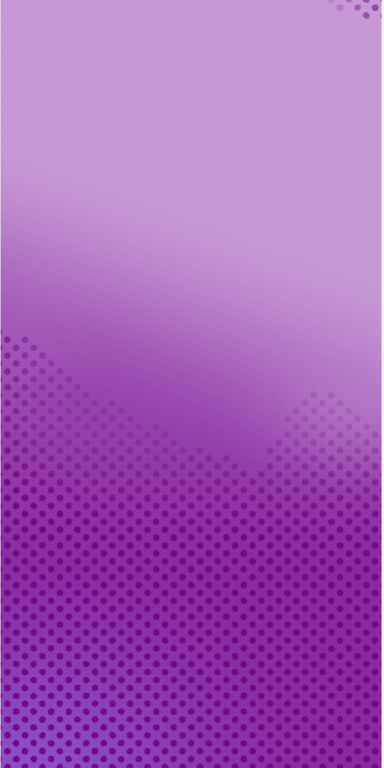
This background is drawn by a Shadertoy shader. Its source:

```glsl
// Soft lilac-to-purple diagonal gradient with a blue-violet lower left corner,
// overlaid by a staggered halftone whose dots start below a curved outline.
// Space is one unit wide and two units high, with y pointing up.

#define DOT_PITCH vec2(0.0456, 0.0412)
#define DOT_ORIGIN vec2(0.3385, 0.703)
#define DOT_RADIUS 0.0086
#define DOT_WOBBLE 0.0022
#define GRAIN 0.010
#define LILAC vec3(0.776, 0.595, 0.836)
#define ORCHID vec3(0.585, 0.255, 0.670)
#define PURPLE vec3(0.535, 0.165, 0.615)
#define VIOLET vec3(0.550, 0.315, 0.790)
#define DOT_COLOR vec3(0.445, 0.025, 0.535)
#define MARGIN_COLOR vec3(0.97, 0.95, 0.98)

vec2 hashGradient(vec2 cell) {
    vec2 h = vec2(dot(cell, vec2(127.1, 311.7)), dot(cell, vec2(269.5, 183.3)));
    return 2.0 * fract(sin(h) * 43758.5) - 1.0;
}

float gradientNoise(vec2 p) {
    vec2 i = floor(p), f = fract(p);
    vec2 u = f * f * f * (f * (f * 6.0 - 15.0) + 10.0);
    vec2 e = vec2(0.0, 1.0);
    float low = mix(dot(hashGradient(i), f),
                    dot(hashGradient(i + e.yx), f - e.yx), u.x);
    float high = mix(dot(hashGradient(i + e.xy), f - e.xy),
                     dot(hashGradient(i + e.yy), f - e.yy), u.x);
    return mix(low, high, u.y);
}

float glow(vec2 p, vec2 center, vec2 size) {
    vec2 d = (p - center) / size;
    return exp(-dot(d, d));
}

// Slanted haze, deeper purple below, and local glows
vec3 background(vec2 p) {
    float below = 1.30 - 0.36 * p.x - p.y;
    vec3 color = mix(LILAC, ORCHID, smoothstep(-0.34, 0.31, below));
    color = mix(color, PURPLE, 1.0 - smoothstep(0.48, 0.95, p.y));
    float haze = 0.30 * glow(p, vec2(0.90, 0.90), vec2(0.20, 0.16))
               + 0.16 * glow(p, vec2(0.02, 1.08), vec2(0.16, 0.16));
    color = mix(color, LILAC, haze);
    return mix(color, VIOLET, 0.95 * glow(p, vec2(0.05, -0.03), vec2(0.48, 0.36)));
}

// Height of the halftone outline: a falling curve joined to a rounded hump
float outline(float x) {
    float slope = 1.17 - 0.85 * x + 0.4 * x * x;
    float d = x - 0.835;
    float hump = 0.98 - (d < 0.0 ? 8.5 : 3.7) * d * d;
    return max(slope, hump);
}

// Opacity of a dot, judged at its center so that dots stay whole
float dotStrength(vec2 c) {
    float fade = mix(0.17, 0.95, 1.0 - smoothstep(0.56, 0.92, c.y));
    fade = min(fade + 0.5 * exp(-9.0 * max(c.x, 0.0)), 0.95);
    float field = fade * step(c.y, outline(c.x));
    float corner = step(2.8 * (2.0 - c.y), c.x - 0.83);
    return max(field, corner * mix(0.15, 0.6, smoothstep(0.85, 1.0, c.x)));
}

// Two interleaved lattices form the staggered dots
float halftone(vec2 p, float pixel) {
    float coverage = 0.0;
    for (int k = 0; k < 2; k++) {
        vec2 origin = DOT_ORIGIN + 0.5 * float(k) * DOT_PITCH;
        vec2 center = origin + floor((p - origin) / DOT_PITCH + 0.5) * DOT_PITCH;
        float radius = DOT_RADIUS + DOT_WOBBLE * gradientNoise(p * 90.0);
        float d = length(p - center) - radius;
        float disk = 1.0 - smoothstep(-pixel, pixel, d);
        coverage = max(coverage, disk * dotStrength(center));
    }
    return coverage;
}

void mainImage(out vec4 fragColor, in vec2 fragCoord) {
    vec2 p = fragCoord / iResolution.xy * vec2(1.0, 2.0);
    float pixel = 1.0 / iResolution.x;

    vec3 color = background(p);
    color = mix(color, DOT_COLOR, halftone(p, pixel));
    color += GRAIN * gradientNoise(p * 110.0);

    // Thin pale margins at both sides
    float right = smoothstep(-0.5, 0.5, (p.x - 0.9935) / pixel);
    float left = 0.6 * (1.0 - smoothstep(-0.5, 0.5, (p.x - 0.0022) / pixel));
    color = mix(color, MARGIN_COLOR, max(left, right));

    fragColor = vec4(color, 1.0);
}
```
